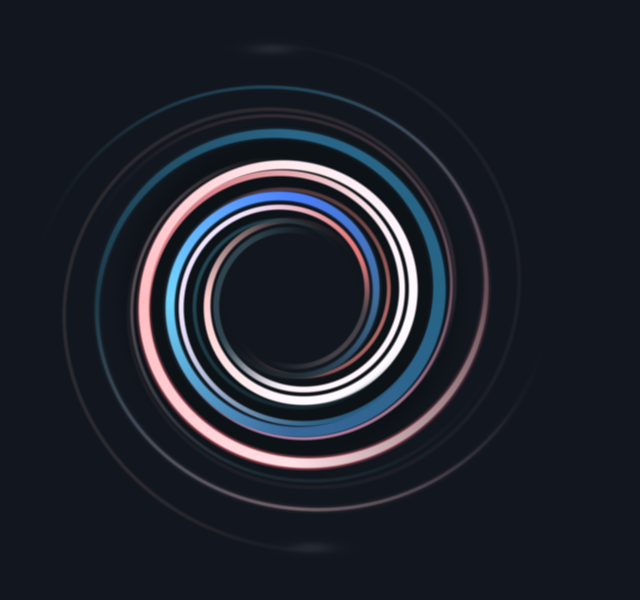
Write a Shadertoy shader that draws this background.

```glsl
// Two point-symmetric arms of light, one warm and one cool, wind inward round a dark disc.
// Each arm is a spiral measured in quarter turns; thin strands peel away from it.
// Lengths are in design units: the canvas height is 720.

const float QUARTER = 1.5707963;
const vec3 BACKDROP = vec3(0.072, 0.091, 0.122);
const vec3 HOLLOW = vec3(0.052, 0.070, 0.090);

// Arm radius and colours, one key per quarter turn
const float RADIUS[11] = float[11](312., 252., 233., 197., 177., 160., 145.5, 122., 101., 93., 88.);
const vec3 WARM[11] = vec3[11](
    vec3(.11, .13, .16), vec3(.12, .28, .36), vec3(.42, .32, .35), vec3(1., .88, .90),
    vec3(1., .74, .76), vec3(1., .92, .94), vec3(1., .98, 1.), vec3(1., .98, 1.),
    vec3(1., .80, .80), vec3(.18, .15, .16), BACKDROP);
const vec3 COOL[11] = vec3[11](
    vec3(.10, .11, .14), vec3(.46, .38, .41), vec3(.11, .23, .29), vec3(.16, .40, .53),
    vec3(.15, .39, .52), vec3(.22, .40, .60), vec3(.45, .84, 1.), vec3(.30, .50, 1.),
    vec3(.25, .43, .60), vec3(.13, .17, .19), BACKDROP);

vec3 ramp(vec3 keys[11], float turn) {
    int i = clamp(int(turn), 0, 9);
    return mix(keys[i], keys[i + 1], clamp(turn - float(i), 0., 1.));
}

// Smooth cubic through the radius keys
float armRadius(float turn) {
    int i = clamp(int(turn), 0, 9);
    float t = clamp(turn - float(i), 0., 1.);
    float a = RADIUS[max(i - 1, 0)], b = RADIUS[i];
    float c = RADIUS[i + 1], d = RADIUS[min(i + 2, 10)];
    return b + .5 * t * (c - a + t * (2. * a - 5. * b + 4. * c - d
             + t * (3. * (b - c) + d - a)));
}

float pulse(float x, float centre, float width) {
    float k = (x - centre) / width;
    return exp(-k * k);
}

float span(float x, float start, float end, float fade) {
    return smoothstep(start, start + fade, x) * (1. - smoothstep(end - fade, end, x));
}

// Soft-edged stroke laid over the base colour
vec3 stroke(vec3 base, vec3 tint, float dist, float halfWidth, float soft, float alpha) {
    float cover = 1. - smoothstep(halfWidth - soft, halfWidth + soft, abs(dist));
    return mix(base, tint, cover * alpha);
}

// One quarter-turn position on an arm, with all its strands
vec3 drawArm(vec3 col, float radius, float turn, bool warm, float soft) {
    float d = radius - armRadius(turn);
    vec3 tint = warm ? ramp(WARM, turn) : ramp(COOL, turn);

    // Outer strands, closing in on the arm
    vec3 outerTint = warm ? mix(vec3(.11, .16, .19), vec3(.34, .30, .33), smoothstep(3., 4.2, turn))
                          : mix(vec3(.20, .17, .19), vec3(.72, .50, .62), smoothstep(3., 5., turn));
    col = stroke(col, outerTint, d - 41. + 6.7 * turn, 2., soft,
                 span(turn, 2.2, warm ? 5. : 5.9, .8));
    col = stroke(col, vec3(.20, .18, .20), d - 60. + 10.5 * turn, 2.2, soft,
                 span(turn, .8, 4.5, .7) * (warm ? .35 : .8));

    // Inner strand, trailing well inside the arm
    vec3 innerTint = warm ? vec3(.68, .40, .39) : vec3(.13, .28, .33);
    col = stroke(col, innerTint, d + 29.5, 2.3, soft,
                 span(turn, 4.2, 7.6, .8) * (.4 + .6 * pulse(turn, 6.2, .7)));

    // Companion strand, splitting off halfway along
    vec3 pairTint;
    if (warm) {
        pairTint = mix(vec3(.85, .50, .53), vec3(1., .96, .98), smoothstep(4.4, 5.8, turn));
        pairTint = mix(pairTint, vec3(.19, .27, .31), smoothstep(7., 7.7, turn));
    } else {
        pairTint = mix(vec3(.15, .36, .50), vec3(.95, .90, 1.), smoothstep(4.7, 6., turn));
        pairTint = mix(pairTint, vec3(.90, .48, .48), smoothstep(6.6, 7.6, turn));
        pairTint = mix(pairTint, vec3(.28, .26, .29), smoothstep(7.6, 8.2, turn));
    }
    float gap = 13.5 * smoothstep(3., 5.9, turn) - 2.5 * smoothstep(7., 8., turn);
    col = stroke(col, pairTint, d + gap, warm ? 3.5 : 3., soft, span(turn, 3.4, 9.3, .8));

    // Main band with a faint halo
    float halfWidth = 2. + 3.3 * smoothstep(1.6, 3., turn) - 2. * smoothstep(7., 8.6, turn);
    halfWidth += warm ? pulse(turn, 3.6, .7) : 2.4 * pulse(turn, 4.2, .7);
    float visible = span(turn, .1, 9.7, .6);
    vec3 rim = warm ? vec3(.85, .36, .41) : tint;
    float rimStrength = warm ? pulse(turn, 3.2, 1.) : .2;
    col = stroke(col, rim, d, halfWidth + 2., soft + 1., visible * rimStrength * .8);
    return stroke(col, tint, d, halfWidth, soft, visible);
}

void mainImage(out vec4 fragColor, in vec2 fragCoord) {
    float unit = 720. / iResolution.y;
    vec2 p = (fragCoord - iResolution.xy * vec2(.4557, .5028)) * unit;
    float radius = length(p);
    float soft = 1.1 + .6 * unit;
    vec3 col = mix(BACKDROP, HOLLOW, span(radius, 70., 225., 45.));

    for (int arm = 0; arm < 2; arm++) {
        vec2 q = arm == 0 ? p : -p;
        float quarter = mod(atan(q.y, -q.x) / QUARTER, 4.);
        for (int lap = 0; lap < 3; lap++)
            col = drawArm(col, radius, quarter + 4. * float(lap), arm == 0, soft);
        // Faint smudge where the outermost strand begins
        col += .07 * pulse(q.x, -24., 26.) * pulse(q.y, 299., 6.);
    }
    fragColor = vec4(col, 1.);
}
```
